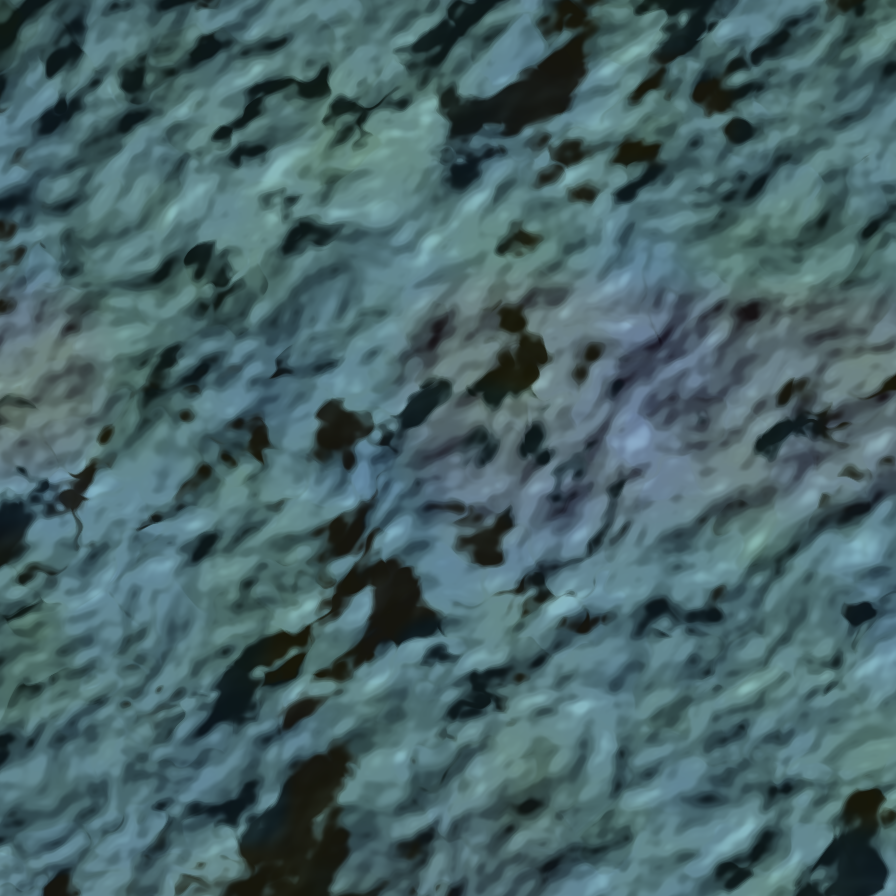
Reproduce this texture procedurally as a WebGL 1 fragment shader.

```glsl
precision highp float;
// Weathered teal rock: slanted chips with soft side-lit relief and dark pits.
// Noise relief and warped Voronoi cells set a tone, which a five-step
// colour ramp turns into stone; broad noise shifts it to blue, green or mauve.
uniform vec2 u_resolution;

float hash(vec2 p) {
  vec3 h = fract(p.xyx * 0.1031);
  h += dot(h, h.yzx + 33.33);
  return fract((h.x + h.y) * h.z);
}

float noise(vec2 p) {
  vec2 i = floor(p), f = fract(p);
  f = f * f * f * (f * (f * 6.0 - 15.0) + 10.0);
  return mix(mix(hash(i), hash(i + vec2(1, 0)), f.x),
             mix(hash(i + vec2(0, 1)), hash(i + vec2(1, 1)), f.x), f.y);
}

float fbm(vec2 p) {
  float sum = 0.0, amp = 0.5;
  for (int i = 0; i < 3; i++) {
    sum += amp * noise(p);
    p = mat2(1.75, 1.0, -1.0, 1.75) * p + 17.3;
    amp *= 0.44;
  }
  return sum / 0.817;
}

// Axes along and across the rising grain, gently bent by noise
vec2 grainSpace(vec2 p) {
  vec2 bend = vec2(noise(p * 11.0), noise(p * 11.0 + 41.0)) - 0.5;
  p += 0.022 * bend;
  return vec2(dot(p, vec2(0.8, 0.6)), dot(p, vec2(-0.6, 0.8)));
}

float relief(vec2 p) {
  return fbm(grainSpace(p) * vec2(17.0, 25.0) + 5.0);
}

// x: distance to the chip border, y: random value of the chip
vec2 chipAt(vec2 p) {
  vec2 cell = floor(p);
  float nearest = 9.0, second = 9.0, id = 0.0;
  for (int y = -1; y <= 1; y++) {
    for (int x = -1; x <= 1; x++) {
      vec2 c = cell + vec2(x, y);
      vec2 seed = c + 0.1 + 0.8 * vec2(hash(c + 3.7), hash(c + 71.2));
      float d = length(p - seed);
      if (d < nearest) {
        second = nearest;
        nearest = d;
        id = hash(c + 29.4);
      } else {
        second = min(second, d);
      }
    }
  }
  return vec2(second - nearest, id);
}

vec3 stone(float tone) {
  vec3 c = mix(vec3(0.045, 0.09, 0.1), vec3(0.19, 0.29, 0.305), smoothstep(0.0, 0.35, tone));
  c = mix(c, vec3(0.29, 0.42, 0.43), smoothstep(0.35, 0.58, tone));
  c = mix(c, vec3(0.39, 0.54, 0.56), smoothstep(0.58, 0.85, tone));
  return mix(c, vec3(0.53, 0.72, 0.74), smoothstep(0.9, 1.4, tone));
}

void main() {
  vec2 p = gl_FragCoord.xy / min(u_resolution.x, u_resolution.y);
  vec2 q = grainSpace(p);

  // Relief lit from the upper left, with raised parts brighter
  float height = relief(p);
  float slope = height - relief(p + vec2(-0.007, 0.009));
  vec2 jitter = 0.7 * vec2(noise(q * 45.0), noise(q * 45.0 + 31.0));
  vec2 chip = chipAt(q * vec2(15.0, 22.0) + jitter + 20.0);
  float facet = (chip.y - 0.5) * smoothstep(0.0, 0.3, chip.x);
  float tone = 0.61 + 1.6 * slope + 0.45 * (height - 0.5) + 0.28 * facet;
  tone += 0.5 * (fbm(p * 5.0 + 80.0) - 0.5);

  // Fine strokes along the grain, in patches
  float strokes = noise(q * vec2(20.0, 80.0) + 12.0) - 0.5;
  tone += 0.25 * strokes * smoothstep(0.4, 0.65, noise(p * 5.0 + 33.0));

  // Small ragged pits, gathered in slanted bands
  float band = fbm(q * vec2(4.0, 7.0) + 60.0);
  float depth = 0.45 * band + 0.55 * fbm(q * vec2(18.0, 25.0) + 90.0);
  depth -= 0.16 * facet + 0.25 * slope;
  float pit = smoothstep(0.535, 0.665, depth);
  tone = mix(tone, 0.15 * tone - 0.03, pit);

  // Blue, green and mauve drifts, with brown in some pits
  vec3 color = stone(tone);
  float blue = 3.0 * (fbm(p * 7.0 + 140.0) - 0.5) + 0.7 * facet;
  float mauve = smoothstep(0.6, 0.85, noise(p * 3.5 + 230.0));
  color += blue * vec3(-0.012, -0.012, 0.045) * (0.4 + 0.6 * clamp(tone, 0.0, 1.0));
  color += mauve * vec3(0.035, -0.025, -0.01) * (1.0 - pit);
  float brown = pit * smoothstep(0.45, 0.7, noise(p * 8.0 + 170.0));
  color += brown * vec3(0.04, -0.005, -0.05);
  gl_FragColor = vec4(clamp(color, 0.0, 1.0), 1.0);
}
```
